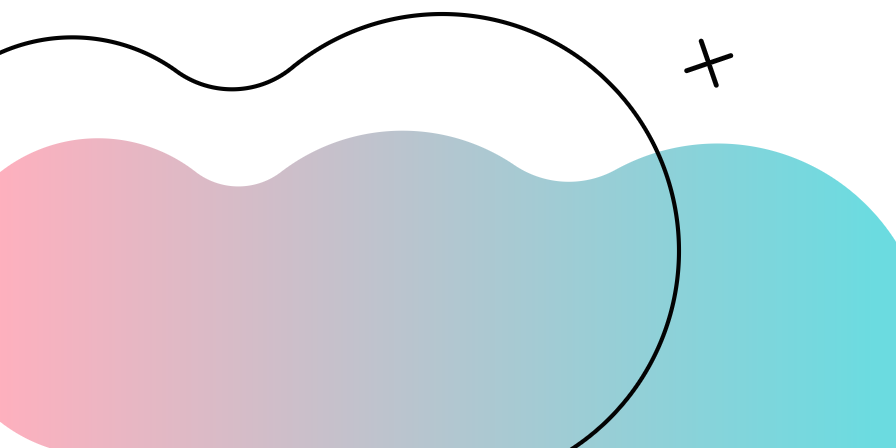
A WebGL 1 fragment shader for this background:

```glsl
precision highp float;
// A wavy blob with a pink to teal gradient, a thin black wavy outline and a small cross.
// Each blob is a chain of circles whose valleys are rounded by tangent arcs;
// lengths are in canvas heights, so x runs from 0 to 2 on a 2:1 canvas.

uniform vec2 u_resolution;

// Signed distance to two circles (xy centre, z radius) joined on their upper
// side by a concave arc of radius r that is tangent to both.
float joinedCircles(vec2 p, vec3 a, vec3 b, float r) {
  float span = distance(a.xy, b.xy);
  vec2 along = (b.xy - a.xy) / span;
  vec2 q = vec2(dot(p - a.xy, along), dot(p - a.xy, vec2(-along.y, along.x)));

  // Centre of the arc, in the frame of the two circle centres
  float reachA = a.z + r, reachB = b.z + r;
  float x = (reachA * reachA - reachB * reachB + span * span) / (2.0 * span);
  vec2 arc = vec2(x, sqrt(reachA * reachA - x * x));

  // The arc rules inside the triangle of the three centres
  float t = q.y / arc.y;
  bool inValley = t > 0.0 && q.x > arc.x * t && q.x < span - (span - arc.x) * t;
  float circles = min(distance(p, a.xy) - a.z, distance(p, b.xy) - b.z);
  return inValley ? r - distance(q, arc) : circles;
}

float filledBlob(vec2 p) {
  vec3 middle = vec3(0.8984, 0.2630, 0.4453);
  float d = joinedCircles(p, vec3(0.2188, 0.3372, 0.3542), middle, 0.156);
  d = min(d, joinedCircles(p, middle, vec3(1.6016, 0.2083, 0.4714), 0.216));
  return min(d, max(0.2188 - p.x, p.y - 0.3));  // solid base
}

float outlineBlob(vec2 p) {
  float d = joinedCircles(p, vec3(0.1615, 0.5208, 0.3958),
                          vec3(0.987, 0.4401, 0.5286), 0.21);
  return min(d, max(p.x - 0.987, p.y - 0.44));  // solid base
}

// Distance to the centre lines of a tilted cross
float crossArms(vec2 p) {
  vec2 axis = vec2(0.946, 0.324);
  vec2 q = abs(vec2(dot(p, axis), dot(p, vec2(-axis.y, axis.x))));
  return length(vec2(max(max(q.x, q.y) - 0.052, 0.0), min(q.x, q.y)));
}

// Antialiased coverage of a signed distance
float coverage(float d) {
  return clamp(0.5 - d * u_resolution.y, 0.0, 1.0);
}

void main() {
  vec2 p = gl_FragCoord.xy / u_resolution.y;

  // Gradient blob on white
  vec3 pink = vec3(0.995, 0.69, 0.745);
  vec3 teal = vec3(0.42, 0.86, 0.88);
  vec3 gradient = mix(pink, teal, clamp(p.x / 1.95, 0.0, 1.0));
  vec3 color = mix(vec3(1.0), gradient, coverage(filledBlob(p)));

  // Black strokes
  float stroke = min(abs(outlineBlob(p)) - 0.0046,
                     crossArms(p - vec2(1.582, 0.859)) - 0.0054);
  color = mix(color, vec3(0.01), coverage(stroke));

  gl_FragColor = vec4(color, 1.0);
}
```
